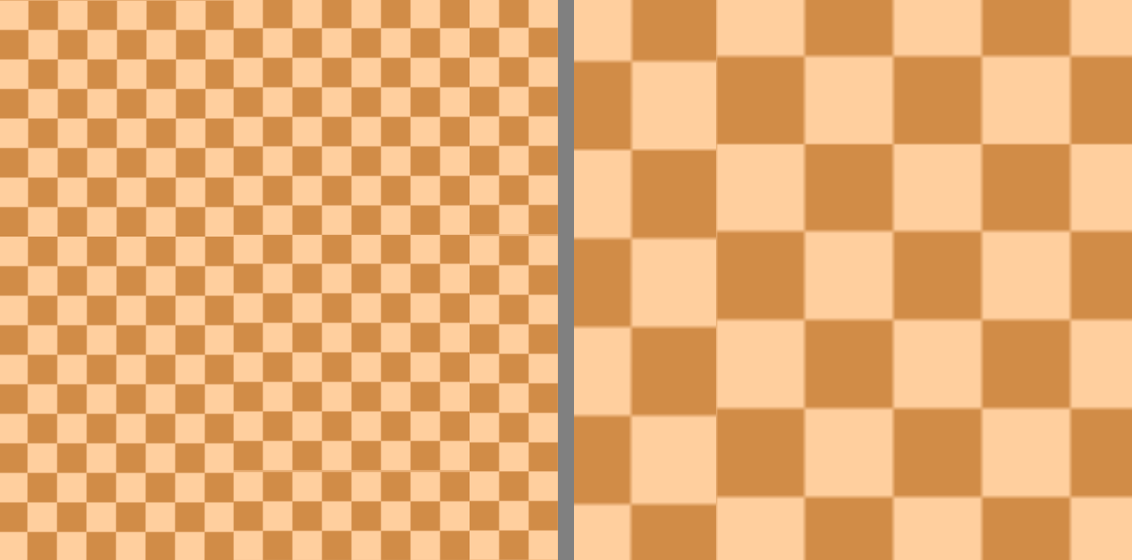
Left, the full canvas; right, a detail of the centre.
A Shadertoy shader for this pattern:

```glsl
#define LIGHT vec3(1.00, 0.81, 0.62)
#define DARK vec3(0.82, 0.55, 0.28)
#define CELL 0.052734                      // square side, in canvas heights
#define ORIGIN vec2(-0.0052, -0.0026)      // grid corner, from the upper left
#define TILE 8.0                           // squares per patch side
#define LEFT_DROP 0.062                    // drop of the left patches, in squares
#define LEFT_LEAN vec2(0.062, 0.025)       // their sideways shift, top to bottom
#define MIDDLE_SLIP vec3(0.005, -0.020, 0.025)
#define RIGHT_SLIP vec3(-0.012, 0.030, 0.012)
#define SOFTNESS 0.025                     // half width of the edge ramp, in squares
#define SEAM_WIDTH 0.02
#define SEAM_CONTRAST 0.3

// Square wave: +1 in even cells, -1 in odd cells, with a soft step between
float softWave(float x, float soft) {
    float edgeDistance = 0.5 - abs(fract(x) - 0.5);
    float side = 1.0 - 2.0 * mod(floor(x), 2.0);
    return side * clamp(edgeDistance / soft, 0.0, 1.0);
}

float seamLine(float offset, float pixel) {
    return 1.0 - smoothstep(SEAM_WIDTH, SEAM_WIDTH + pixel, abs(offset));
}

vec3 checkerboard(vec2 p, float pixel) {
    vec2 grid = (p - ORIGIN) / CELL;
    float column = floor(grid.x / TILE);
    bool isLeft = column < 1.0;

    // Left patches sit lower and lean slightly
    if (isLeft) grid -= vec2(mix(LEFT_LEAN.x, LEFT_LEAN.y, p.y), LEFT_DROP);

    // The other patches slip up or down, held inside their own bounds
    float row = clamp(floor(grid.y / TILE), 0.0, 2.0);
    vec2 cell = grid;
    if (!isLeft) {
        vec3 slip = column < 2.0 ? MIDDLE_SLIP : RIGHT_SLIP;
        cell.y = clamp(grid.y - slip[int(row)], row * TILE, (row + 1.0) * TILE);
    }

    float soft = max(SOFTNESS, 0.6 * pixel);
    float checker = softWave(cell.x, soft) * softWave(cell.y, soft);

    // Crisper hairlines on the left cross seam and the right upright seam
    float seam = isLeft ? seamLine(grid.y - TILE, pixel)
                        : seamLine(grid.x - 2.0 * TILE, pixel);
    checker *= 1.0 + SEAM_CONTRAST * seam;
    return mix(DARK, LIGHT, 0.5 + 0.5 * checker);
}

void mainImage(out vec4 fragColor, in vec2 fragCoord) {
    float pixel = 1.0 / (iResolution.y * CELL);
    vec3 color = vec3(0.0);

    // Four samples per pixel smooth the joins between patches
    for (int i = 0; i < 4; i++) {
        vec2 jitter = vec2(i % 2, i / 2) * 0.5 - 0.25;
        vec2 p = (fragCoord + jitter) / iResolution.y;
        color += 0.25 * checkerboard(vec2(p.x, 1.0 - p.y), pixel);
    }
    fragColor = vec4(clamp(color, 0.0, 1.0), 1.0);
}
```
